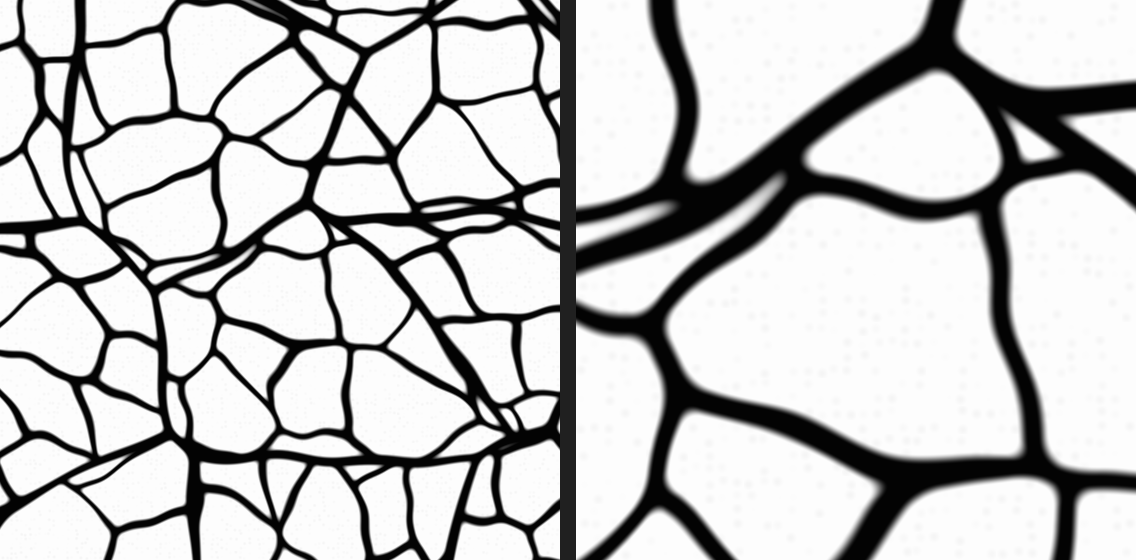
Left, the full canvas; right, a detail of the centre.
Give the GLSL for this pattern, as a three.js fragment shader.

```glsl
varying vec2 vUv;

const vec3 PAPER = vec3(0.994);
const vec3 INK = vec3(0.012);
const float MAIN_CELLS = 2.3;      // large plates across the canvas
const float FINE_CELLS = 6.3;      // small plates across the canvas
const float MAIN_HALF = 0.0086;    // half widths of the cracks
const float FINE_HALF = 0.0064;
const float WIDTH_SWING = 0.14;    // relative change of width along a crack
const float EDGE = 0.0031;         // half width of the soft edge
const float FILLET = 0.009;        // rounding where cracks meet
const float JITTER = 0.78;
const float TILT = 0.5;            // largest turn of a plate's inner grid
const float STRETCH = 0.32;        // log of the largest elongation
const float SPECK_CELLS = 120.0;
const float SPECK_DEPTH = 0.035;
const vec2 SEED = vec2(13.37, 7.61);

vec2 hash2(vec2 c) {
  vec3 q = fract(c.xyx * vec3(0.1031, 0.1030, 0.0973));
  q += dot(q, q.yzx + 33.33);
  return fract((q.xx + q.yz) * q.zy);
}

float smoothMin(float a, float b, float k) {
  float h = max(k - abs(a - b), 0.0) / k;
  return min(a, b) - 0.25 * h * h * k;
}

vec2 site(vec2 cell) {
  return 0.5 + JITTER * (hash2(cell) - 0.5);
}

// Irregular bending by layered sines, each fed by the one before
vec2 bend(vec2 p, float amount, float freq) {
  for (int i = 0; i < 3; i++) {
    p += amount * sin(freq * p.yx + vec2(1.3, 4.1) * float(i + 1));
    p += 0.6 * amount * sin(freq * 0.83 * (p.x + p.y * vec2(1.0, -1.0)) + 2.0);
    amount *= 0.45;
    freq *= 2.1;
  }
  return p;
}

// Cellular borders: x is the distance in canvas units, yz the cell
vec3 cellBorder(vec2 p, vec2 scale, vec2 offset) {
  vec2 q = p * scale + offset;
  vec2 base = floor(q);
  vec2 f = q - base;
  vec2 nearCell = vec2(0.0);
  vec2 nearest = vec2(0.0);
  float best = 100.0;
  for (int j = -1; j <= 1; j++) {
    for (int i = -1; i <= 1; i++) {
      vec2 g = vec2(float(i), float(j));
      vec2 r = g + site(base + g) - f;
      if (dot(r, r) < best) {
        best = dot(r, r);
        nearest = r;
        nearCell = g;
      }
    }
  }
  float border = 1.0;
  for (int j = -2; j <= 2; j++) {
    for (int i = -2; i <= 2; i++) {
      vec2 g = nearCell + vec2(float(i), float(j));
      vec2 r = g + site(base + g) - f;
      vec2 across = r - nearest;
      if (dot(across, across) > 0.0001) {
        vec2 n = normalize(across);
        float d = dot(0.5 * (r + nearest), n) / length(n * scale);
        border = smoothMin(border, d, FILLET);
      }
    }
  }
  return vec3(border, base + nearCell);
}

// Faint soft dots on the paper
float specks(vec2 p) {
  vec2 q = p * SPECK_CELLS;
  vec2 cell = floor(q);
  vec2 centre = 0.3 + 0.4 * hash2(cell + 51.0);
  float strength = smoothstep(0.45, 1.0, hash2(cell + 93.0).x);
  return strength * (1.0 - smoothstep(0.0, 0.55, length(q - cell - centre)));
}

void main() {
  // Large plates with long, gently curved cracks
  vec2 mainPos = bend(vUv, 0.014, 8.0);
  vec3 plate = cellBorder(mainPos, vec2(MAIN_CELLS), SEED);

  // Each plate carries its own turned and stretched inner grid
  vec2 trait = 2.0 * hash2(plate.yz + 29.0) - 1.0;
  float angle = TILT * trait.x;
  float c = cos(angle);
  float s = sin(angle);
  vec2 finePos = mat2(c, s, -s, c) * bend(vUv, 0.0095, 17.0);
  vec2 fineScale = FINE_CELLS * exp(STRETCH * trait.y * vec2(1.0, -1.0));
  float fine = cellBorder(finePos, fineScale, plate.yz * 17.0).x;

  // Cracks of uneven width, filled in softly at their junctions
  vec2 wave = sin(vUv * vec2(19.0, 23.0) + 2.0 * sin(vUv.yx * 11.0));
  float swing = 1.0 + WIDTH_SWING * (wave.x + wave.y);
  float crack = smoothMin(plate.x - MAIN_HALF * swing, fine - FINE_HALF * swing, FILLET);

  vec3 ground = PAPER - SPECK_DEPTH * specks(vUv);
  gl_FragColor = vec4(mix(INK, ground, smoothstep(-EDGE, EDGE, crack)), 1.0);
}
```
